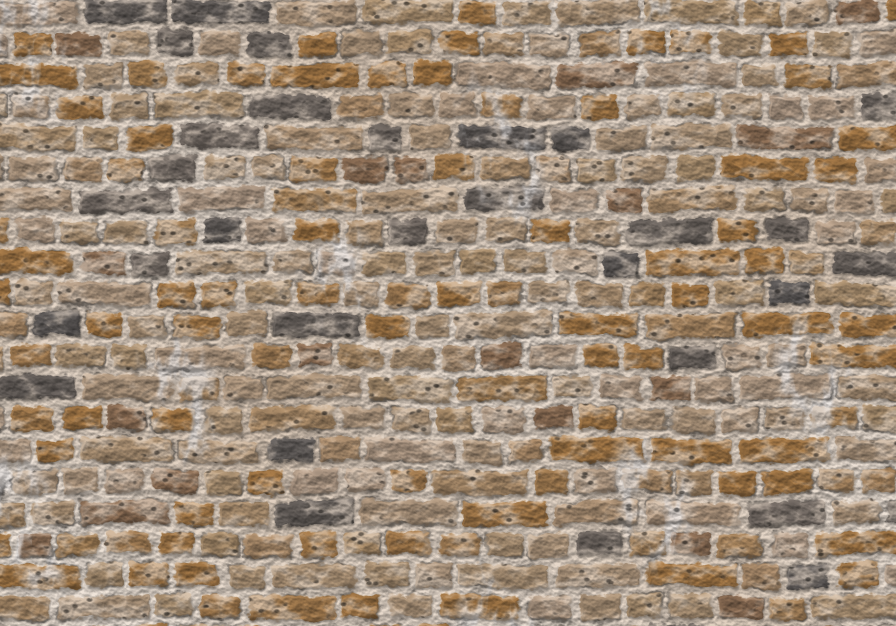
A Shadertoy shader for this texture:

```glsl
const float HEADER = 1.505; // header pitch, in course heights

vec2 hash2(vec2 p) {
    vec3 q = fract(p.xyx * vec3(0.1031, 0.1030, 0.0973));
    q += dot(q, q.yzx + 33.33);
    return fract((q.xx + q.yz) * q.zy);
}

// Cellular noise: distance to the nearest scattered point
float cells(vec2 p) {
    vec2 base = floor(p);
    float nearest = 2.0;
    for (int j = -1; j <= 1; j++)
    for (int i = -1; i <= 1; i++) {
        vec2 cell = base + vec2(i, j);
        vec2 offset = cell + hash2(cell) - p;
        nearest = min(nearest, dot(offset, offset));
    }
    return sqrt(nearest);
}

// Layered cells, centred near 0.45
float rough(vec2 p) {
    float sum = 0.0, amp = 0.5;
    for (int i = 0; i < 3; i++) {
        sum += amp * cells(p);
        p = mat2(1.6, 1.2, -1.2, 1.6) * p + 7.0;
        amp *= 0.6;
    }
    return sum;
}

float gritAt(vec2 s) { return rough(s * vec2(1.7, 2.5)); }

// x: signed distance to the worn brick edge, yz: brick id
vec3 brick(vec2 s, float grit) {
    float v = s.y - 0.114 + 0.05 * sin(s.x * 0.8 + s.y * 0.35)
            + 0.025 * sin(s.x * 2.1 - s.y * 1.3);
    float row = floor(v), odd = mod(row, 2.0);
    float u = s.x / HEADER - mix(0.2, 0.68, odd);
    u += 0.08 * sin(u * 1.9 + row * 2.4) + 0.03 * sin(u * 4.3 + row * 5.0);

    // Courses of headers and stretchers alternate, with some strays
    float pair = floor((u - 1.0) / 2.0);
    bool isStretcher = hash2(vec2(pair, row)).x < mix(0.13, 0.75, odd);
    float span = isStretcher ? 2.0 : 1.0;
    float start = isStretcher ? pair * 2.0 + 1.0 : floor(u);
    vec2 id = vec2(start, row);

    vec2 local = vec2((u - start - 0.5 * span) * HEADER, fract(v) - 0.5);
    vec2 extent = vec2(0.5 * HEADER * span - 0.1, 0.385) - 0.05 * hash2(id + 40.0);
    vec2 q = abs(local) - extent + 0.08;
    float d = length(max(q, 0.0)) + min(max(q.x, q.y), 0.0) - 0.08;
    return vec3(d + (grit - 0.45) * 0.3, id);
}

float height(vec2 s, float grit) {
    float d = brick(s, grit).x;
    return 0.35 * (1.0 - smoothstep(-0.1, 0.06, d)) + 0.9 * grit;
}

vec3 brickColor(vec2 id) {
    vec2 h = hash2(id + 11.0);
    vec3 color = mix(vec3(0.65, 0.57, 0.50), vec3(0.63, 0.53, 0.41), h.y);
    color = mix(color, vec3(0.60, 0.44, 0.26), smoothstep(0.45, 0.8, h.x));
    color = mix(color, vec3(0.50, 0.40, 0.33), step(0.92, h.x) * 0.8);
    return mix(color, vec3(0.35, 0.335, 0.33), step(h.x, 0.10) * (0.7 + 0.3 * h.y));
}

void mainImage(out vec4 fragColor, in vec2 fragCoord) {
    vec2 s = fragCoord / iResolution.y * 20.0; // twenty courses high
    float grit = gritAt(s);
    vec3 b = brick(s, grit);
    float soft = max(0.04, 12.0 / iResolution.y);
    float mask = 1.0 - smoothstep(-soft, soft, b.x);

    // Broad weathering, stronger near the ground
    float weather = 0.5 + 0.25 * sin(s.x * 0.45 + 1.3 * sin(s.y * 0.3))
                  + 0.25 * sin(s.y * 0.5 + s.x * 0.2)
                  + 0.25 * smoothstep(8.0, 0.0, s.y);
    float blotch = rough(s * vec2(0.8, 1.3) + b.yz * 3.0);

    vec3 mortar = mix(vec3(0.72, 0.66, 0.60), vec3(0.77, 0.73, 0.69), weather);
    vec3 face = brickColor(b.yz);
    face *= 0.93 + 0.5 * (blotch - 0.4);
    float smear = smoothstep(0.36, 0.64, blotch + 0.12 * (weather - 0.5));
    face = mix(face, vec3(0.72, 0.67, 0.62), smear * 0.65);
    vec3 color = mix(mortar, face, mask);

    // Lime bloom
    float bloom = smoothstep(0.5, 0.85, sin(s.x * 0.62 + 1.1) * sin(s.y * 0.41 + s.x * 0.3));
    bloom *= smoothstep(0.4, 0.65, rough(s * vec2(1.1, 0.6) + 19.0));
    color = mix(color, vec3(0.79, 0.78, 0.78), bloom * 0.7);

    // Relief lit from above
    vec2 toLight = s + vec2(-0.025, 0.07);
    float slope = height(s, grit) - height(toLight, gritAt(toLight));
    color *= 1.0 + clamp(slope * 1.2, -0.38, 0.2);

    // Open joints and pits
    float gap = (b.x - 0.02) / 0.05;
    color *= 1.0 - 0.3 * exp(-gap * gap) * smoothstep(0.4, 0.6, rough(s * 0.9 + 31.0));
    float pit = smoothstep(0.2, 0.06, cells(s * vec2(1.5, 2.1) + 5.0));
    color *= 1.0 - 0.5 * pit * mask * smoothstep(0.38, 0.55, blotch);

    fragColor = vec4(clamp(color, 0.0, 1.0), 1.0);
}
```
